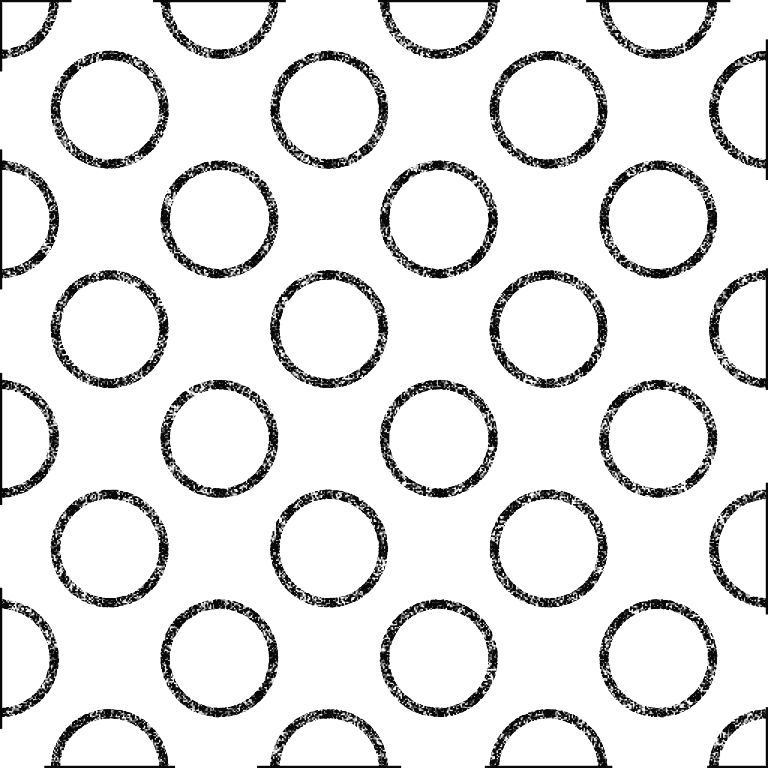
This pattern is drawn by a Shadertoy shader. Its source:

```glsl
// Staggered rings of black, speckled grain on white, with dark strips where rings meet the canvas border.
#define CELLS 7.0          // half-periods across and down
#define RING_RADIUS 0.494  // centre line of the band, in cells
#define RING_HALF 0.042    // half the band width, in cells
#define GRAIN 512.0        // specks across the canvas
#define BLOTCH 110.0       // larger tone patches across the canvas
#define BORDER 0.003       // strip width, in canvas units
#define INK 0.03
#define PAPER 1.0

float hash(vec2 p) {
    vec3 v = fract(vec3(p.xyx) * 0.1031);
    v += dot(v, v.yzx + 33.33);
    return fract((v.x + v.y) * v.z);
}

float valueNoise(vec2 p) {
    vec2 cell = floor(p), f = fract(p);
    f = f * f * (3.0 - 2.0 * f);
    float low = mix(hash(cell), hash(cell + vec2(1, 0)), f.x);
    float high = mix(hash(cell + vec2(0, 1)), hash(cell + vec2(1, 1)), f.x);
    return mix(low, high, f.y);
}

// Nearest point of the checkerboard lattice, where x + y is odd
vec2 nearestCentre(vec2 p) {
    float s = 2.0 * floor((p.x + p.y) * 0.5) + 1.0;
    float t = 2.0 * floor((p.x - p.y) * 0.5) + 1.0;
    return 0.5 * vec2(s + t, s - t);
}

// Dense patches at the four axis points and along one diagonal
float denseSpots(vec2 dir) {
    float axis = smoothstep(0.985, 1.0, max(abs(dir.x), abs(dir.y)));
    float diagonal = smoothstep(0.475, 0.5, -dir.x * dir.y);
    return max(axis, diagonal);
}

void mainImage(out vec4 fragColor, in vec2 fragCoord) {
    vec2 uv = fragCoord / iResolution.xy;
    float pixel = 1.0 / iResolution.y;
    vec2 p = uv * CELLS;
    vec2 centre = nearestCentre(p);
    vec2 d = p - centre;
    float r = length(d);

    // Grain tone, darkened in patches
    float grain = valueNoise(uv * GRAIN - 0.5);
    float blotch = valueNoise(uv * BLOTCH + 17.0) - 0.5;
    float lightness = grain - 0.25 * denseSpots(d / max(r, 0.001)) + 0.2 * blotch;
    float tone = mix(INK, PAPER, smoothstep(0.3, 0.95, lightness));

    // Ring band with slightly ragged edges
    float ragged = 0.008 * (grain - 0.5);
    float aa = 0.6 * pixel * CELLS;
    float band = abs(r - RING_RADIUS) - RING_HALF + ragged;
    float shade = mix(PAPER, tone, 1.0 - smoothstep(-aa, aa, band));

    // Border strips, of a different length at each ring
    vec2 inset = min(uv, 1.0 - uv);
    float edge = min(inset.x, inset.y) - BORDER;
    float span = mix(0.55, 0.67, hash(centre + 5.0));
    float strip = 1.0 - smoothstep(-0.5 * pixel, 0.5 * pixel, edge);
    strip *= 1.0 - smoothstep(-aa, aa, r - span);
    shade = mix(shade, INK, strip);

    fragColor = vec4(vec3(shade), 1.0);
}
```
